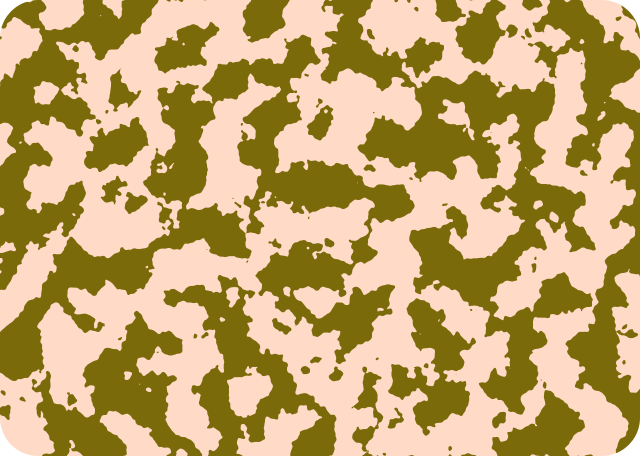
This pattern is drawn by a Shadertoy shader. Its source:

```glsl
// Two-tone camouflage: fractal gradient noise cut at one level into olive
// patches on a pink ground, on a card with rounded corners. Analytic noise
// slopes turn the level into a distance, so every edge is one pixel soft.

const vec3 PINK  = vec3(1.0, 0.858, 0.782);
const vec3 OLIVE = vec3(0.484, 0.416, 0.036);
const vec3 PAPER = vec3(1.0);

const float CELLS_PER_HEIGHT = 11.0;  // lattice cells of the coarsest octave
const int   OCTAVES = 4;
const float GAIN = 0.47;              // strength of each finer octave
const float LEVEL = 0.012;            // noise above this is olive
const float CORNER_RADIUS = 0.084;    // in canvas heights
const float MIN_SLOPE = 0.5;          // keeps flat spots from dividing by zero
const float TAU = 6.2831853;

// Random unit gradient of a lattice node.
vec2 nodeGradient(ivec2 node, int seed) {
    uint h = uint(node.x) * 1597334677u ^ uint(node.y) * 3812015801u
           ^ uint(seed + 7) * 2654435769u;
    h = (h ^ (h >> 16)) * 2146121005u;
    h = (h ^ (h >> 15)) * 2221713035u;
    h ^= h >> 16;
    float angle = TAU * float(h & 65535u) / 65536.0;
    return vec2(cos(angle), sin(angle));
}

// Gradient noise: x holds the value, yz its derivatives.
vec3 gradientNoise(vec2 p, int seed) {
    ivec2 cell = ivec2(floor(p));
    vec2 f = fract(p);
    vec2 u = f * f * (3.0 - 2.0 * f);
    vec2 du = 6.0 * f * (1.0 - f);

    vec2 ga = nodeGradient(cell, seed);
    vec2 gb = nodeGradient(cell + ivec2(1, 0), seed);
    vec2 gc = nodeGradient(cell + ivec2(0, 1), seed);
    vec2 gd = nodeGradient(cell + ivec2(1, 1), seed);
    float a = dot(ga, f);
    float b = dot(gb, f - vec2(1.0, 0.0));
    float c = dot(gc, f - vec2(0.0, 1.0));
    float d = dot(gd, f - vec2(1.0, 1.0));

    float value = mix(mix(a, b, u.x), mix(c, d, u.x), u.y);
    vec2 slope = mix(mix(ga, gb, u.x), mix(gc, gd, u.x), u.y)
               + du * vec2(mix(b - a, d - c, u.y), mix(c - a, d - b, u.x));
    return vec3(value, slope);
}

// Sum of octaves, again with derivatives.
vec3 fractalNoise(vec2 p) {
    vec3 sum = vec3(0.0);
    float amplitude = 1.0;
    float frequency = CELLS_PER_HEIGHT;
    for (int i = 0; i < OCTAVES; i++) {
        vec3 n = gradientNoise(p * frequency, i);
        sum += amplitude * vec3(n.x, n.yz * frequency);
        amplitude *= GAIN;
        frequency *= 2.0;
    }
    return sum;
}

float roundedBox(vec2 p, vec2 halfSize, float radius) {
    vec2 q = abs(p) - halfSize + radius;
    return length(max(q, 0.0)) + min(max(q.x, q.y), 0.0) - radius;
}

// Coverage of a pixel by the inside (negative side) of a distance.
float coverage(float distanceToEdge, float pixel) {
    return clamp(0.5 - distanceToEdge / pixel, 0.0, 1.0);
}

void mainImage(out vec4 fragColor, in vec2 fragCoord) {
    float pixel = 1.0 / iResolution.y;
    vec2 p = fragCoord * pixel;
    vec2 halfSize = 0.5 * iResolution.xy * pixel;

    // Patches
    vec3 n = fractalNoise(p);
    float patchDistance = (LEVEL - n.x) / max(length(n.yz), MIN_SLOPE);
    vec3 color = mix(PINK, OLIVE, coverage(patchDistance, pixel));

    // Rounded card
    float card = roundedBox(p - halfSize, halfSize, CORNER_RADIUS);
    color = mix(PAPER, color, coverage(card, pixel));

    fragColor = vec4(color, 1.0);
}
```
